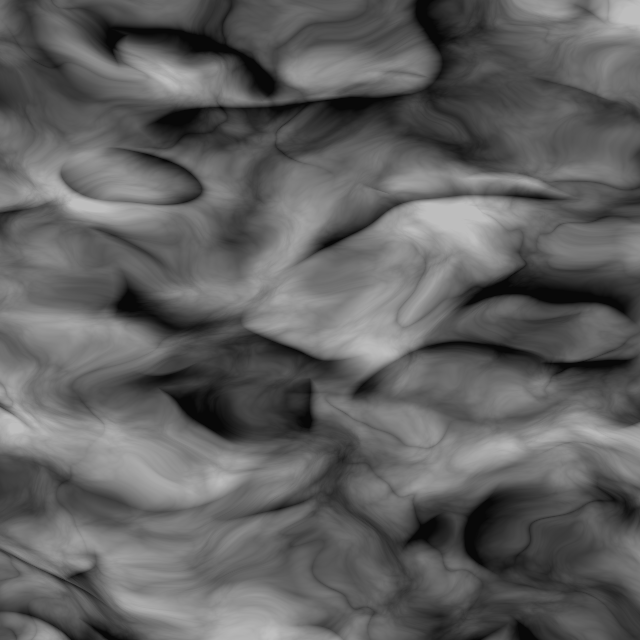
This texture map is drawn by a WebGL 1 fragment shader. Its source:

```glsl
precision highp float;
uniform vec2 u_resolution;

const vec2 CELLS = vec2(3.1, 5.0);          // lattice cells across the canvas
const vec2 ORIGIN = vec2(11.3, 7.9);
const float SINE_BEND = 0.13;               // gentle bending of the strata
const float CRUMPLE = 0.30;                 // irregular bending by noise
const vec2 WRINKLE_SHIFT = vec2(0.42, 0.16); // how far each octave drags the next
const float WRINKLE_GAIN = 0.52;
const float WRINKLE_MEAN = 0.26;
const float WRINKLE_CONTRAST = 0.85;
const float CLOUD_CONTRAST = 0.27;
const float VEIN_DEPTH = 0.13;
const float VEIN_WIDTH = 0.07;
const float FOLD_DEPTH = 0.44;
const float FOLD_SLOPE = 0.28;              // folds fall towards the right
const float FOLD_SOFT_SIDE = 0.22;
const float FOLD_SHARP_SIDE = 0.04;
const float BASE_TONE = 0.435;
const float DARKEST = 0.03;
const float LIGHTEST = 0.74;

vec2 hashGradient(vec2 cell) {
  float h = fract(sin(dot(cell, vec2(127.1, 311.7))) * 43758.55);
  float angle = 6.2832 * h;
  return vec2(cos(angle), sin(angle));
}

// Signed gradient noise, about -1 to 1
float noise(vec2 p) {
  vec2 i = floor(p);
  vec2 f = p - i;
  vec2 w = f * f * f * (f * (f * 6.0 - 15.0) + 10.0);
  vec2 e = vec2(1.0, 0.0);
  float a = dot(hashGradient(i), f);
  float b = dot(hashGradient(i + e.xy), f - e.xy);
  float c = dot(hashGradient(i + e.yx), f - e.yx);
  float d = dot(hashGradient(i + e.xx), f - e.xx);
  return 1.5 * mix(mix(a, b, w.x), mix(c, d, w.x), w.y);
}

vec2 noisePair(vec2 p) {
  return vec2(noise(p + 31.4), noise(p + 67.9));
}

// Layered sines sway the strata
vec2 sway(vec2 p) {
  float freq = 1.3;
  for (int i = 0; i < 3; i++) {
    p += SINE_BEND / freq * sin(p.yx * freq + vec2(1.7, 4.1) * freq);
    freq *= 1.83;
  }
  return p;
}

// Sum of absolute noise: bright pillows parted by dark creases
float wrinkles(vec2 p) {
  float sum = 0.0;
  float amp = 0.52;
  for (int i = 0; i < 6; i++) {
    float n = noise(p);
    sum += amp * sqrt(n * n + 0.0004);
    p = mat2(1.92, 0.36, -0.36, 1.92) * p + WRINKLE_SHIFT * n + 5.3;
    amp *= WRINKLE_GAIN;
  }
  return sum;
}

// Thin wandering veins that come and go
float veins(vec2 p) {
  p += 0.16 * noisePair(p * 2.7) + 0.07 * noisePair(p * 6.1);
  float line = exp(-abs(noise(p * 1.25 + 9.1)) / VEIN_WIDTH);
  return line * smoothstep(-0.3, 0.3, noise(p * 0.8 + 53.6));
}

// Dark fold: crisp on one side, fading slowly on the other
float fold(vec2 p) {
  float n = noise(p);
  float shade = exp(n > 0.0 ? -n / FOLD_SOFT_SIDE : n / FOLD_SHARP_SIDE);
  return shade * smoothstep(0.0, 0.4, noise(p * 1.1 + 23.7));
}

void main() {
  vec2 uv = gl_FragCoord.xy / u_resolution;
  vec2 strata = sway(uv * CELLS + ORIGIN);
  vec2 p = strata + CRUMPLE * noisePair(strata * 1.1);
  p += 0.3 * CRUMPLE * noisePair(strata * 3.2);

  // Broad light and dark patches
  float clouds = noise(p * vec2(0.7, 0.9) + 41.2);
  clouds += 0.45 * noise(p * vec2(1.4, 1.7) + 3.6);

  // Three sets of folds, each finer than the last
  vec2 slope = mix(strata, p, 0.4);
  slope.y += FOLD_SLOPE * slope.x;
  float folds = 0.0;
  for (int i = 0; i < 3; i++) {
    float k = float(i);
    folds = max(folds, fold(slope * vec2(0.6, 0.8) * (1.0 + 0.3 * k) + 17.3 * k));
  }

  float tone = BASE_TONE + CLOUD_CONTRAST * clouds;
  tone += WRINKLE_CONTRAST * (wrinkles(p) - WRINKLE_MEAN);
  tone -= VEIN_DEPTH * veins(p) + FOLD_DEPTH * folds;

  // Ease into the lightest tone so plates stay flat
  tone = min(tone, mix(tone, LIGHTEST, smoothstep(0.5, 1.0, tone)));
  gl_FragColor = vec4(vec3(clamp(tone, DARKEST, LIGHTEST)), 1.0);
}
```
